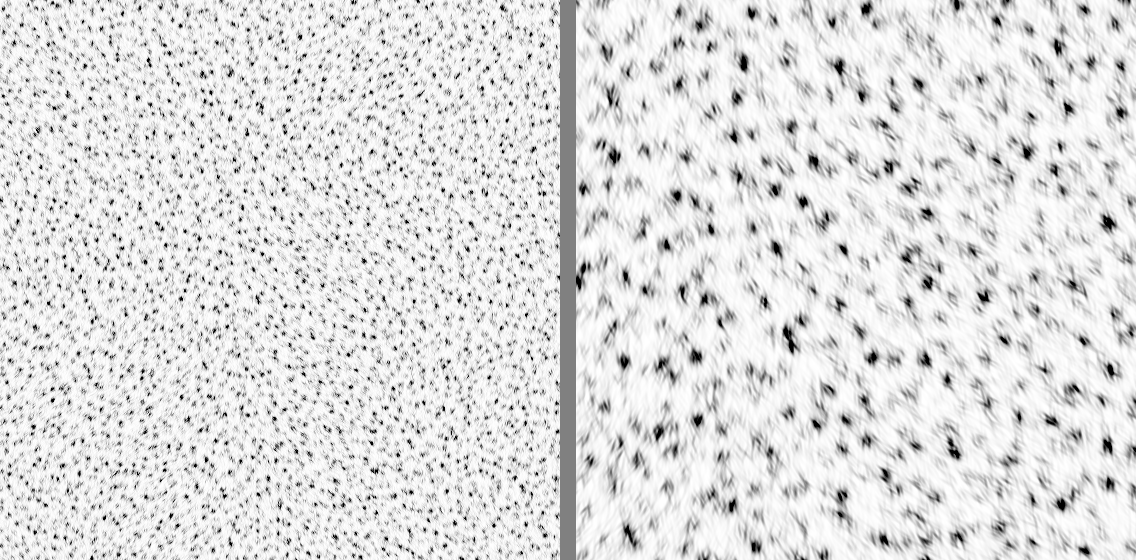
Left: the whole. Right: its middle third, enlarged.
A WebGL 2 fragment shader for this texture:

```glsl
#version 300 es
precision highp float;
// Pale furry ground of fine grey streaks, gathered into tufts with small black cores.

#define STREAK_CELLS 146.0   // streak grid cells across the canvas
#define STREAKS_PER_CELL 8
#define STREAK_WIDTH 0.2     // half width, in streak cells
#define STREAK_SPREAD 1.1    // angle jitter between neighbours
#define TUFT_CELLS 90.0      // tuft grid cells across the canvas
#define TUFT_JITTER 0.88
#define BODY_RADIUS 0.41     // in tuft cells
#define BODY_INK 0.38
#define CORE_RADIUS 0.26     // in tuft cells
#define CORE_INK 0.95
#define GROUND_INK 0.02
#define FLOW_SWING 1.5       // range of the fur direction, in radians

uniform vec2 u_resolution;
out vec4 fragColor;

const float PI = 3.14159265;

// Integer hash: three values in 0..1 for a cell and a layer number.
vec3 hash3(vec2 cell, int layer) {
    uvec3 v = uvec3(ivec3(ivec2(cell), layer)) * 1664525u + 1013904223u;
    v.x += v.y * v.z; v.y += v.z * v.x; v.z += v.x * v.y;
    v ^= v >> 16u;
    v.x += v.y * v.z; v.y += v.z * v.x; v.z += v.x * v.y;
    return vec3(v >> 8u) / 16777216.0;
}

float valueNoise(vec2 p, int layer) {
    vec2 cell = floor(p);
    vec2 f = p - cell;
    f = f * f * (3.0 - 2.0 * f);
    float low = mix(hash3(cell, layer).x, hash3(cell + vec2(1, 0), layer).x, f.x);
    float high = mix(hash3(cell + vec2(0, 1), layer).x, hash3(cell + vec2(1, 1), layer).x, f.x);
    return mix(low, high, f.y);
}

// Fur direction: near vertical, leaning slowly to either side.
float flowAngle(vec2 p) {
    return 0.5 * PI - 0.1 + FLOW_SWING * (valueNoise(p * 3.5, 91) - 0.5);
}

// Vector expressed along and across a direction.
vec2 alongAcross(vec2 d, float angle) {
    vec2 axis = vec2(cos(angle), sin(angle));
    return vec2(dot(d, axis), dot(d, vec2(-axis.y, axis.x)));
}

// Overlapping thin strokes one cell in half length, scaled to an average of one.
float streaks(vec2 uv) {
    vec2 p = uv * STREAK_CELLS;
    vec2 home = floor(p);
    float sum = 0.0;
    for (int y = -1; y <= 1; y++)
    for (int x = -1; x <= 1; x++) {
        vec2 cell = home + vec2(x, y);
        float flow = flowAngle((cell + 0.5) / STREAK_CELLS);
        for (int i = 0; i < STREAKS_PER_CELL; i++) {
            vec3 h = hash3(cell, i);
            float weight = fract(h.z * 64.0);
            float angle = flow + STREAK_SPREAD * (h.z - 0.5);
            vec2 q = alongAcross(p - cell - h.xy, angle) / vec2(1.0, STREAK_WIDTH);
            float fall = max(0.0, 1.0 - dot(q, q));
            sum += weight * fall * fall;
        }
    }
    return sum * 6.0 / (float(STREAKS_PER_CELL) * PI * STREAK_WIDTH);
}

// Strength in 0..1, shared out so each 3 by 3 block holds the full range.
float tuftStrength(vec2 cell, float jitter) {
    vec2 block = floor((cell + 0.5) / 3.0);
    vec2 slot = cell - 3.0 * block;
    vec3 h = hash3(block, 42);
    if (h.y > 0.5) slot = slot.yx;
    float rank = mod(4.0 * (slot.x + 3.0 * slot.y) + floor(h.x * 9.0), 9.0);
    return (rank + jitter) / 9.0;
}

// Ink of the broad tuft bodies (x) and of their dark cores (y).
vec2 tufts(vec2 uv) {
    vec2 p = uv * TUFT_CELLS;
    vec2 home = floor(p);
    vec2 ink = vec2(0.0);
    for (int y = -1; y <= 1; y++)
    for (int x = -1; x <= 1; x++) {
        vec2 cell = home + vec2(x, y);
        vec3 h = hash3(cell, 40);
        vec3 shape = hash3(cell, 41);
        float strength = tuftStrength(cell, h.z);
        float angle = flowAngle((cell + 0.5) / TUFT_CELLS) + 1.2 * (shape.x - 0.5);
        float stretch = mix(1.0, 1.25, shape.y);
        vec2 centre = cell + 0.5 + TUFT_JITTER * (h.xy - 0.5);
        vec2 q = alongAcross(p - centre, angle) / vec2(stretch, 1.0 / stretch);
        float r2 = dot(q, q);
        ink.x += BODY_INK * pow(strength, 1.5) * exp(-r2 / (BODY_RADIUS * BODY_RADIUS));
        ink.y += CORE_INK * pow(strength, 8.0) * exp(-r2 / (CORE_RADIUS * CORE_RADIUS));
    }
    return ink;
}

void main() {
    vec2 uv = gl_FragCoord.xy / min(u_resolution.x, u_resolution.y);
    float fur = streaks(uv);
    vec2 tuft = tufts(uv);

    // Streaked ground and bodies, plus cores that the fur breaks up slightly
    float ink = (GROUND_INK + tuft.x) * fur + tuft.y * mix(1.0, fur, 0.35);

    fragColor = vec4(vec3(1.0 - clamp(ink, 0.0, 1.0)), 1.0);
}
```
